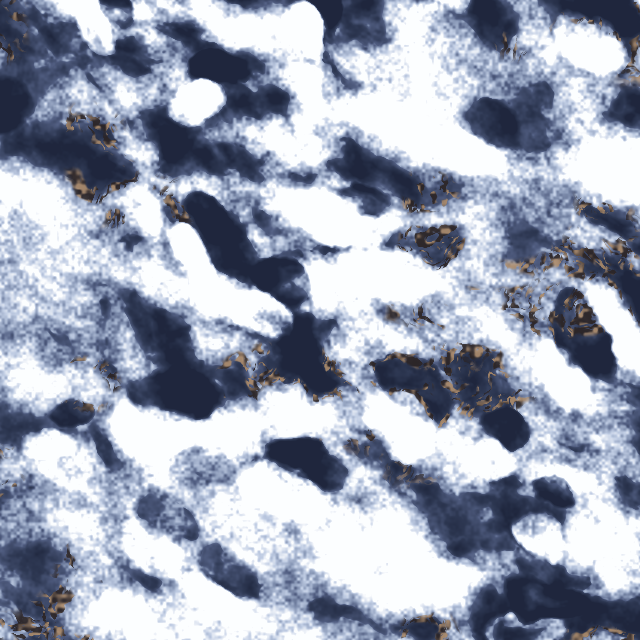
Write a Shadertoy shader that draws this texture.

```glsl
// Trampled snow in low sun: blue shadowed hollows, bright rims and dry grass tufts.

const vec2 ALONG = vec2(0.86, -0.51);    // long axis of the drifts
const vec2 SUNWARD = vec2(0.51, 0.86);   // direction towards the sun

const vec3 DEEP  = vec3(0.12, 0.15, 0.24);
const vec3 DARK  = vec3(0.18, 0.22, 0.325);
const vec3 DIM   = vec3(0.32, 0.37, 0.51);
const vec3 MID   = vec3(0.54, 0.60, 0.72);
const vec3 PALE  = vec3(0.75, 0.80, 0.89);
const vec3 WHITE = vec3(0.99, 0.995, 1.0);
const vec3 SOIL  = vec3(0.17, 0.14, 0.14);
const vec3 STRAW = vec3(0.68, 0.55, 0.42);

float hash(vec2 cell) {
    vec3 v = fract(cell.xyx * vec3(0.1031, 0.1030, 0.0973));
    v += dot(v, v.yzx + 33.33);
    return fract((v.x + v.y) * v.z);
}

float noise(vec2 p) {
    vec2 cell = floor(p);
    vec2 f = fract(p);
    f = f * f * (3.0 - 2.0 * f);
    float low = mix(hash(cell), hash(cell + vec2(1, 0)), f.x);
    float high = mix(hash(cell + vec2(0, 1)), hash(cell + vec2(1, 1)), f.x);
    return mix(low, high, f.y);
}

float fbm(vec2 p, int octaves) {
    float sum = 0.0;
    float amplitude = 0.5;
    for (int i = 0; i < octaves; i++) {
        sum += amplitude * noise(p);
        p = mat2(1.6, 1.2, -1.2, 1.6) * p + 17.3;
        amplitude *= 0.5;
    }
    return sum;
}

// Scattered elongated hollows, one at most per cell
float hollows(vec2 p, float density) {
    vec2 cell = floor(p);
    float depth = 0.0;
    for (int y = -1; y <= 1; y++) {
        for (int x = -1; x <= 1; x++) {
            vec2 id = cell + vec2(x, y);
            vec2 jitter = vec2(hash(id + 3.7), hash(id + 41.2));
            vec2 d = p - id - 0.15 - 0.7 * jitter;
            float turn = 1.4 * (hash(id + 77.0) - 0.5);
            d = mat2(cos(turn), sin(turn), -sin(turn), cos(turn)) * d;
            float size = mix(0.6, 1.25, hash(id + 19.0));
            float r = length(d / (size * vec2(0.28, 0.17)));
            float present = step(hash(id + 58.0), density);
            depth = max(depth, present * (1.0 - smoothstep(0.8, 1.15, r)));
        }
    }
    return depth;
}

float snowHeight(vec2 p) {
    return fbm(p * vec2(7.0, 10.0) + 5.0, 5) - 0.24 * hollows(p * 5.0 + 20.0, 0.6);
}

// Tone 0 is shadow, 4 is full sun
vec3 snowColor(float tone) {
    vec3 color = mix(DEEP, DARK, clamp(tone + 1.0, 0.0, 1.0));
    color = mix(color, DIM, clamp(tone, 0.0, 1.0));
    color = mix(color, MID, clamp(tone - 1.0, 0.0, 1.0));
    color = mix(color, PALE, clamp(tone - 2.0, 0.0, 1.0));
    return mix(color, WHITE, clamp(tone - 3.0, 0.0, 1.0));
}

void mainImage(out vec4 fragColor, in vec2 fragCoord) {
    vec2 uv = fragCoord / iResolution.y;

    // Turn into the drift frame and warp the outlines
    vec2 p = vec2(dot(uv, ALONG), dot(uv, SUNWARD)) + 3.0;
    vec2 warp = vec2(fbm(uv * 9.0 + 31.0, 5), fbm(uv * 9.0 + 63.0, 5)) - 0.48;
    p += 0.07 * warp;

    // Rise towards the sun shades the snow; a fall lights it
    float slope = (snowHeight(p) - snowHeight(p + vec2(0.0, 0.06))) / 0.135;
    float rough = smoothstep(0.25, 0.55, noise(uv * 2.7 + 8.0));
    float broad = noise(uv * 3.6 + 12.0) - 0.5;
    float light = slope * mix(0.62, 1.15, rough) + 1.5 * broad;

    // Crisp shadow border, with grain mostly on the sunlit crust
    float lit = smoothstep(-0.58, -0.42, light);
    float grain = 1.7 * (noise(uv * 210.0) - 0.5) + 1.3 * (noise(uv * 105.0 + 9.0) - 0.5);
    float crumple = fbm(uv * 38.0 + 50.0, 3) - 0.44;
    float shadowTone = 1.45 + 1.5 * light + 1.6 * crumple + 0.2 * grain;
    float sunTone = 2.32 + 2.1 * light + grain;
    vec3 color = snowColor(mix(shadowTone, sunTone, lit));

    // Dry grass and soil breaking through along the shadow borders
    float patches = smoothstep(0.62, 0.70, noise(uv * 7.5 + 90.0));
    float border = 1.0 - smoothstep(0.35, 0.65, abs(light + 0.55));
    float strands = fbm(p * vec2(95.0, 55.0) + 14.0 * warp, 3);
    float tuft = patches * border * smoothstep(0.43, 0.51, strands);
    float straw = smoothstep(0.3, 0.85, noise(uv * 130.0 + 4.0));
    color = mix(color, mix(SOIL, STRAW, straw), 0.9 * tuft);

    fragColor = vec4(color, 1.0);
}
```
